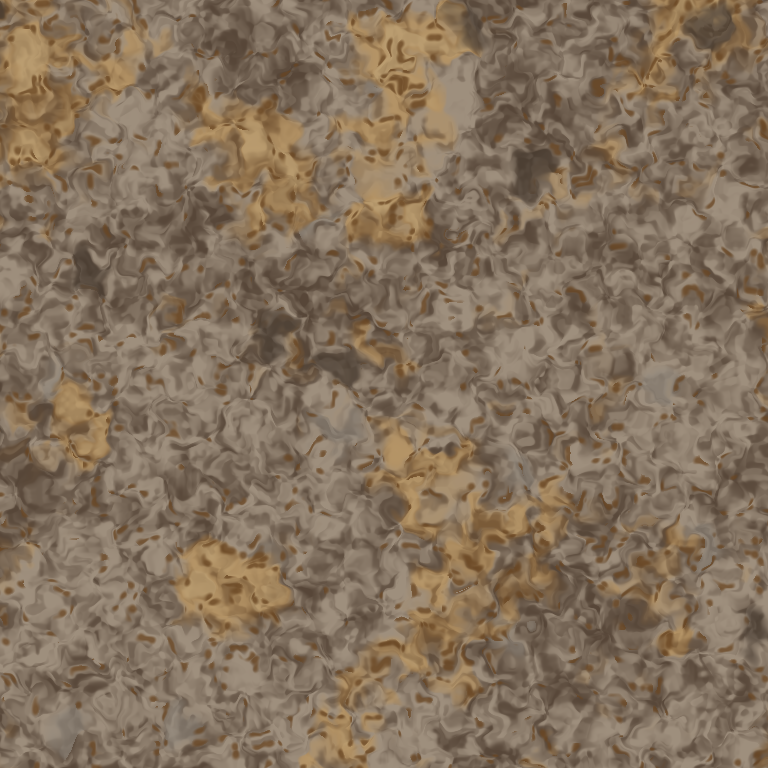
This texture is drawn by a WebGL 2 fragment shader. Its source:

```glsl
#version 300 es
precision highp float;

uniform vec2 u_resolution;
out vec4 fragColor;

// Cells across the canvas
const float CLOUD_SCALE = 6.5;
const float MOTTLE_SCALE = 26.0;
const float GRAIN_SCALE = 68.0;
const float FINE_SCALE = 125.0;
const float SPECK_SCALE = 62.0;
const float LUMP_SCALE = 10.0;

// Shape and amount
const float WARP_AMOUNT = 0.026;
const float BLEND_SHARPNESS = 6.0;
const vec2 TONE_RANGE = vec2(0.17, 0.74);
const vec2 OCHRE_RANGE = vec2(0.60, 0.82);
const float LUMP_SHARE = 0.10;
const float CHIP_SHARE = 0.10;

// Colours
const vec3 STONE_DARK = vec3(0.34, 0.275, 0.22);
const vec3 STONE_PALE = vec3(0.62, 0.56, 0.49);
const vec3 OCHRE_DARK = vec3(0.47, 0.34, 0.20);
const vec3 OCHRE_PALE = vec3(0.71, 0.575, 0.385);
const vec3 CREAM = vec3(0.76, 0.65, 0.47);
const vec3 RUST = vec3(0.41, 0.27, 0.13);
const vec3 LUMP_COLOUR = vec3(0.32, 0.27, 0.225);
const vec3 CHIP_COLOUR = vec3(0.57, 0.54, 0.50);

vec3 hash3(vec2 p) {
    vec3 q = fract(p.xyx * vec3(0.1031, 0.1030, 0.0973));
    q += dot(q, q.yxz + 33.33);
    return fract((q.xxy + q.yzz) * q.zyx);
}

// Smooth cellular noise: random cell values blended by distance
float cellBlend(vec2 p) {
    vec2 cell = floor(p);
    float total = 0.0, weights = 0.0;
    for (int y = -1; y <= 1; y++) {
        for (int x = -1; x <= 1; x++) {
            vec2 neighbour = cell + vec2(x, y);
            vec3 h = hash3(neighbour);
            vec2 d = neighbour + h.xy - p;
            float w = exp(-BLEND_SHARPNESS * dot(d, d));
            total += w * h.z;
            weights += w;
        }
    }
    return total / weights;
}

// Distance to the nearest cell point, and that cell's random value
vec2 nearestCell(vec2 p) {
    vec2 cell = floor(p);
    vec2 best = vec2(8.0, 0.0);
    for (int y = -1; y <= 1; y++) {
        for (int x = -1; x <= 1; x++) {
            vec2 neighbour = cell + vec2(x, y);
            vec3 h = hash3(neighbour);
            float d = length(neighbour + h.xy - p);
            if (d < best.x) best = vec2(d, h.z);
        }
    }
    return best;
}

void main() {
    vec2 uv = gl_FragCoord.xy / u_resolution.y;

    // Bend the domain so grains become irregular and wormy
    vec2 bend = vec2(cellBlend(uv * 42.0 + 11.0), cellBlend(uv * 42.0 + 71.0)) - 0.5;
    vec2 p = uv + WARP_AMOUNT * bend;

    // Stone tone: clouds, mottling and two sizes of grain
    float mottle = cellBlend(p * MOTTLE_SCALE + 23.0);
    float grain = cellBlend(p * GRAIN_SCALE + 37.0);
    float fine = cellBlend(p * FINE_SCALE + 53.0);
    float cloud = cellBlend(p * CLOUD_SCALE + 5.0);
    float tone = 0.20 * cloud + 0.20 * mottle + 0.34 * grain + 0.26 * fine;
    float light = smoothstep(TONE_RANGE.x, TONE_RANGE.y, tone);
    vec3 colour = mix(STONE_DARK, STONE_PALE, light);

    // Scattered lumps and pale chips with ragged outlines
    vec2 ragged = uv + 1.3 * WARP_AMOUNT * bend;
    vec2 lump = nearestCell(ragged * LUMP_SCALE + 91.0);
    float lumpShape = 1.0 - smoothstep(0.12, 0.36, lump.x + 0.16 * (grain - 0.5));
    float isLump = step(lump.y, LUMP_SHARE);
    float isChip = step(1.0 - CHIP_SHARE, lump.y);
    colour = mix(colour, CHIP_COLOUR, 0.6 * isChip * lumpShape);

    // Ochre stains, broken up by the grain
    float stain = 0.50 * cellBlend(p * CLOUD_SCALE * vec2(1.1, 0.9) + 43.0)
                + 0.32 * cellBlend(p * 15.0 + 61.0)
                + 0.28 * cellBlend(p * 44.0 + 83.0);
    float ochre = smoothstep(OCHRE_RANGE.x, OCHRE_RANGE.y, stain);
    vec3 ochreColour = mix(OCHRE_DARK, OCHRE_PALE, light);
    ochreColour = mix(ochreColour, CREAM, 0.6 * smoothstep(0.78, 0.92, stain));
    colour = mix(colour, ochreColour, 0.92 * ochre);

    // Rust specks, denser near the stains
    vec2 speck = nearestCell(p * SPECK_SCALE + 19.0);
    float speckShare = mix(0.13, 0.36, smoothstep(0.46, 0.72, stain));
    float speckShape = 1.0 - smoothstep(0.12, 0.46, speck.x);
    colour = mix(colour, RUST, 0.75 * speckShape * step(speck.y, speckShare));

    // Dark lumps lie over the stains
    colour = mix(colour, LUMP_COLOUR + 0.08 * (fine - 0.5), 0.85 * isLump * lumpShape);

    fragColor = vec4(clamp(colour, 0.0, 1.0), 1.0);
}
```
